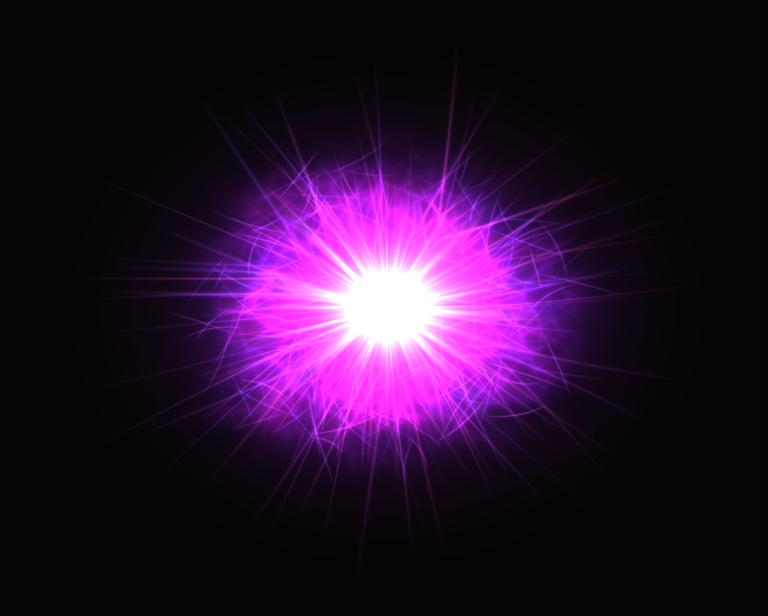
Write a Shadertoy shader that draws this background.

```glsl
// A white-hot burst inside a magenta and violet tangle of fine, bent light strands.

const vec2  CENTER       = vec2(0.005, 0.0);   // offset from mid canvas, in canvas heights
const vec2  STRETCH      = vec2(1.12, 0.90);   // the burst is wider than tall
const vec3  BACKDROP     = vec3(0.017, 0.015, 0.017);
const vec3  HAZE_COLOR   = vec3(0.11, 0.025, 0.12);
const vec3  ROSE         = vec3(0.95, 0.24, 0.58);
const vec3  VIOLET       = vec3(0.42, 0.20, 1.00);
const vec3  MAGENTA      = vec3(0.90, 0.24, 0.95);
const float CORE_RADIUS  = 0.076;
const float CLOUD_RADIUS = 0.222;
const float HAZE_RADIUS  = 0.34;
const float SPIKE_WIDTH  = 0.0016;
const float THREAD_WIDTH = 0.0013;
const int   SPIKES       = 170;
const int   THREADS      = 150;
const float TAU          = 6.2831853;

vec4 hash4(float n) {
    vec4 v = fract(vec4(n) * vec4(0.1031, 0.1030, 0.0973, 0.1099));
    v += dot(v, v.wzxy + 33.33);
    return fract((v.xxyz + v.yzzw) * v.zywx);
}

float hash2(vec2 p) {
    vec3 v = fract(p.xyx * 0.1031);
    v += dot(v, v.yzx + 33.33);
    return fract((v.x + v.y) * v.z);
}

float noise(vec2 p) {
    vec2 i = floor(p), f = fract(p);
    f = f * f * (3.0 - 2.0 * f);
    return mix(mix(hash2(i), hash2(i + vec2(1, 0)), f.x),
               mix(hash2(i + vec2(0, 1)), hash2(i + vec2(1, 1)), f.x), f.y);
}

vec2 polar(float angle, float radius) {
    return radius * vec2(cos(angle), sin(angle));
}

// Bent line from a to b: x is its brightness, y the position along it.
vec2 strand(vec2 p, vec2 a, vec2 b, float bend, float width) {
    vec2 ab = b - a, ap = p - a;
    float len = length(ab);
    float t = dot(ap, ab) / (len * len);
    float s = clamp(t, 0.0, 1.0);
    float side = (ab.x * ap.y - ab.y * ap.x) / len + bend * s * (1.0 - s);
    float d = length(vec2(side, (t - s) * len)) / width;
    return vec2(1.0 / (1.0 + d * d * (1.0 + 0.3 * d * d)), s);
}

// Crossing thin ridges, in several rotated layers.
float filaments(vec2 p) {
    float sum = 0.0;
    for (int i = 0; i < 4; i++) {
        p = mat2(0.8, 0.6, -0.6, 0.8) * p + 7.3;
        float ridge = 1.0 - abs(2.0 * noise(p * vec2(13.0, 34.0)) - 1.0);
        sum += pow(ridge, 5.0);
    }
    return sum * 0.25;
}

void mainImage(out vec4 fragColor, in vec2 fragCoord) {
    vec2 p = (fragCoord - 0.5 * iResolution.xy) / iResolution.y - CENTER;
    vec2 q = p / STRETCH;
    float r = length(q);
    vec2 dir = q / max(r, 0.0001);
    float angle = atan(q.y, q.x);
    float pixel = 0.6 / iResolution.y;

    // Cloud: ragged outline, with violet where the red fades first
    float patches = noise(q * 11.0 + 4.0) * 0.6 + noise(q * 25.0 + 9.0) * 0.4;
    float arms = 0.6 * cos(2.0 * angle) + 0.4 * cos(3.0 * angle);
    float cloudR = r * (1.08 - 0.22 * (patches - 0.4) - 0.05 * arms);
    float weave = 0.68 + 1.1 * filaments(q);
    weave = mix(1.0, weave, smoothstep(0.08, 0.2, r));
    float cloud = exp(-pow(cloudR / CLOUD_RADIUS, 4.0)) * weave;
    float blueCloud = exp(-pow(cloudR / (CLOUD_RADIUS * 1.06), 4.0)) * weave;
    float redShare = mix(1.0, 0.55 + 0.8 * patches, smoothstep(0.12, 0.22, r));
    vec3 color = BACKDROP + HAZE_COLOR * exp(-pow(r / HAZE_RADIUS, 4.0));
    color += vec3(1.15 * cloud * redShare, 0.13 * cloud, 1.28 * blueCloud);

    // Spikes: long strands thrown outward, fading to their tips
    for (int i = 0; i < SPIKES; i++) {
        vec4 h = hash4(float(i) + 11.0);
        vec4 k = hash4(float(i) + 411.0);
        float a = TAU * (float(i) + h.x) / float(SPIKES);
        float tip = 0.22 + 0.27 * h.y * h.y;
        vec2 from = polar(a + 0.9 * (k.x - 0.5), 0.05 + 0.09 * h.z) * STRETCH;
        vec2 to = polar(a, tip) * STRETCH;
        vec2 s = strand(p, from, to, 0.05 * (k.y - 0.5), max(SPIKE_WIDTH * (0.6 + k.z), pixel));
        float fade = (1.0 - s.y) * smoothstep(0.0, 0.3, s.y);
        color += mix(ROSE, VIOLET, h.w) * s.x * fade * (0.25 + 0.45 * k.w);
    }

    // Threads: short strands crossing the cloud in all directions
    for (int i = 0; i < THREADS; i++) {
        vec4 h = hash4(float(i) + 907.0);
        vec4 k = hash4(float(i) + 1703.0);
        vec2 mid = polar(TAU * h.x, 0.11 + 0.17 * h.y) * STRETCH;
        vec2 halfSpan = polar(TAU * h.z, 0.03 + 0.05 * h.w);
        vec2 s = strand(p, mid - halfSpan, mid + halfSpan, 0.08 * (k.x - 0.5), max(THREAD_WIDTH, pixel));
        float fade = 4.0 * s.y * (1.0 - s.y);
        color += mix(MAGENTA, VIOLET, k.y) * s.x * fade * (0.12 + 0.28 * k.z);
    }

    // Core: white, with jagged rays that bleed into the magenta
    float rays = pow(noise(dir * 13.0 + 21.0), 3.0) + 0.5 * pow(noise(dir * 31.0 + 5.0), 4.0);
    float lean = 0.06 * dot(dir, vec2(0.4, 0.9));
    float coreR = r * (1.08 - 0.28 * rays - lean) / CORE_RADIUS;
    color += vec3(1.0, 1.7, 1.0) * exp(-coreR * coreR);
    color.g += 0.3 * rays * exp(-pow(r / 0.15, 2.0));

    fragColor = vec4(clamp(color, 0.0, 1.0), 1.0);
}
```
